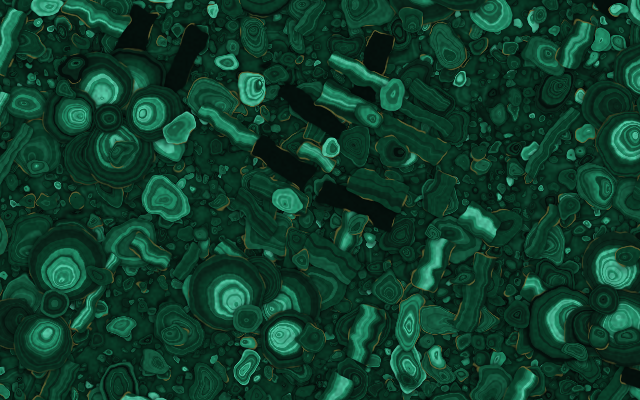
Write a WebGL 1 fragment shader that draws this texture.

```glsl
precision highp float;
// Polished malachite mosaic: banded nodules, slabs and rosettes of eccentric fans set in dark rubble.
uniform vec2 u_resolution;

const vec3 INK = vec3(0.015, 0.06, 0.045);
const vec3 DEEP = vec3(0.035, 0.145, 0.10);
const vec3 DARK = vec3(0.035, 0.23, 0.15);
const vec3 MID = vec3(0.08, 0.34, 0.24);
const vec3 GREEN = vec3(0.12, 0.52, 0.38);
const vec3 LIGHT = vec3(0.30, 0.72, 0.59);
const vec3 GOLD = vec3(0.42, 0.40, 0.20);
const vec2 SLAB_FIELD = vec2(0.84, 0.58);
const float EDGE = 0.0018;
const float TAU = 6.2831853;

float hash(vec2 p) {
  vec3 q = fract(p.xyx * 0.1031);
  q += dot(q, q.yzx + 33.33);
  return fract((q.x + q.y) * q.z);
}

vec2 hash2(vec2 p) { return vec2(hash(p), hash(p + 57.3)); }

float noise(vec2 p) {
  vec2 i = floor(p), f = fract(p);
  f *= f * (3.0 - 2.0 * f);
  return mix(mix(hash(i), hash(i + vec2(1, 0)), f.x),
             mix(hash(i + vec2(0, 1)), hash(i + vec2(1, 1)), f.x), f.y);
}

vec2 warp(vec2 p, float scale) { return vec2(noise(p * scale), noise(p * scale + 31.7)) - 0.5; }

vec2 turn(vec2 p, float a) {
  float c = cos(a), s = sin(a);
  return vec2(c * p.x + s * p.y, c * p.y - s * p.x);
}

// Tone 0..1 to the stone's colours
vec3 malachite(float tone) {
  vec3 c = mix(INK, DEEP, smoothstep(0.0, 0.12, tone));
  c = mix(c, DARK, smoothstep(0.14, 0.28, tone));
  c = mix(c, MID, smoothstep(0.34, 0.50, tone));
  c = mix(c, GREEN, smoothstep(0.54, 0.68, tone));
  return mix(c, LIGHT, smoothstep(0.70, 0.88, tone));
}

// Irregular stripes along t, centred on zero
float bands(float t, float count, float seed) {
  float broad = noise(vec2(t * count * 0.35, seed));
  float fine = noise(vec2(t * count, seed + 9.0));
  return 0.45 * broad + 0.55 * fine - 0.5;
}

// Ring parameter: 0 at the off-centre core, 1 on the rim of the disc
float ringPosition(vec2 q, vec2 core, float radius) {
  vec2 u = q - core;
  float len = length(u) + 1e-5;
  float b = dot(core, u / len);
  return len / (sqrt(b * b + radius * radius - dot(core, core)) - b);
}

float fanTone(float t, float count, float seed, float glow) {
  float b = bands(t, count, seed);
  float core = glow * (1.0 - smoothstep(0.52, 0.72, t));
  return mix(0.17 + 0.42 * b, 0.80 - 0.2 * t + 0.8 * b, core);
}

// Lays a chip over the stone below, with a dark seam and a broken gold vein
vec3 lay(vec3 below, vec3 chip, float d, float vein) {
  below *= 1.0 - 0.45 * exp(-max(d, 0.0) * 200.0);
  vec3 c = mix(below, chip, 1.0 - smoothstep(-EDGE, EDGE, d));
  return mix(c, GOLD, vein * (1.0 - smoothstep(0.0005, 0.003, abs(d))));
}

vec3 nodules(vec3 col, vec2 p, float cells, float density, float glowShare, float vein, float seed) {
  vec2 g = p * cells + 0.3 * warp(p, cells * 2.2);
  for (int j = -1; j <= 1; j++) for (int i = -1; i <= 1; i++) {
    vec2 cell = floor(g) + vec2(i, j);
    vec2 key = cell + seed, rnd = hash2(key), kind = hash2(key + 113.1);
    if (hash(key + 211.7) > density) continue;
    vec2 q = turn(g - cell - 0.2 - 0.6 * rnd, kind.x * TAU);
    q.y *= 1.0 + 0.7 * rnd.y;
    float radius = mix(0.32, 0.62, rnd.x);
    float t = ringPosition(q, vec2(0.5 * kind.y * radius, 0.0), radius);
    float glow = step(1.0 - glowShare, hash(key + 307.9));
    float plain = mix(0.2, 0.46, kind.x) + 0.65 * bands(t, 150.0 / cells, kind.y * 90.0);
    float tone = mix(plain, 0.68 + 0.85 * bands(t, 100.0 / cells, kind.x * 70.0), glow);
    col = lay(col, malachite(tone), (length(q) - radius) / cells, vein * step(0.5, kind.y));
  }
  return col;
}

vec3 slabs(vec3 col, vec2 p, float angle, float inField, float outField, float vein, float seed) {
  vec2 size = vec2(0.22, 0.07);
  vec2 r = turn(p, angle) + 0.014 * warp(p, 22.0);
  for (int j = -1; j <= 1; j++) for (int i = -1; i <= 1; i++) {
    vec2 cell = floor(r / size) + vec2(i, j);
    vec2 key = cell + seed, rnd = hash2(key), kind = hash2(key + 71.3);
    vec2 mid = (cell + 0.3 + 0.4 * rnd) * size;
    float field = 1.0 - smoothstep(0.22, 0.36, length(turn(mid, -angle) - SLAB_FIELD));
    if (hash(key + 19.9) > mix(outField, inField, field)) continue;
    vec2 q = turn(r - mid, 0.4 * (kind.x - 0.5));
    vec2 halfSize = vec2(mix(0.045, 0.11, rnd.y), mix(0.016, 0.036, kind.y));
    vec2 e = abs(q) - halfSize + 0.008;
    float d = length(max(e, 0.0)) + min(max(e.x, e.y), 0.0) - 0.008;
    float t = 0.5 + 0.5 * q.y / halfSize.y + 0.25 * (noise(vec2(q.x * 45.0, kind.x * 50.0)) - 0.5);
    float glow = step(0.6, rnd.x) * (1.0 - smoothstep(0.15, 0.38, abs(t - 0.4 - 0.2 * kind.x)));
    float black = step(rnd.x, 0.1);
    float tone = (0.3 + 0.6 * bands(t, 11.0, kind.y * 80.0) + 0.46 * glow) * (1.0 - black);
    col = lay(col, malachite(tone), d, vein * step(0.4, kind.x));
  }
  return col;
}

// Fans ringed round an eye, their bright cores facing inward
vec3 rosettes(vec3 col, vec2 p, float cells, float density, float vein, float seed) {
  for (int j = -1; j <= 1; j++) for (int i = -1; i <= 1; i++) {
    vec2 cell = floor(p * cells) + vec2(i, j);
    vec2 key = cell + seed, rnd = hash2(key);
    vec2 mid = (cell + 0.3 + 0.4 * rnd) / cells;
    float clear = smoothstep(0.22, 0.36, length(mid - SLAB_FIELD));
    vec2 q = p - mid;
    if (hash(key + 41.3) > density * clear || length(q) > 0.25) continue;
    for (int k = 0; k < 6; k++) {
      vec2 petal = hash2(key * 7.0 + float(k) * 13.7);
      if (petal.x < 0.18) continue;
      float a = (float(k) + rnd.x + 0.5 * petal.y) * TAU / 6.0;
      vec2 dir = vec2(cos(a), sin(a));
      float radius = mix(0.055, 0.1, petal.x);
      vec2 f = q - dir * mix(0.085, 0.125, petal.y);
      float t = ringPosition(f, -0.42 * radius * dir, radius);
      float tone = fanTone(t, 24.0, petal.y * 60.0, step(0.32, petal.x));
      col = lay(col, malachite(tone), length(f) - radius, vein * 0.5);
    }
    float eye = length(q) / 0.036;
    col = lay(col, malachite(0.28 + 0.7 * bands(eye, 9.0, rnd.y * 40.0)), length(q) - 0.036, 0.0);
  }
  return col;
}

void main() {
  vec2 p = gl_FragCoord.xy / u_resolution.y;
  vec2 w = p + 0.009 * warp(p, 28.0) + 0.004 * warp(p, 75.0);
  float vein = 0.8 * smoothstep(0.5, 0.75, noise(p * 38.0 + 5.0));

  // Ground and rubble
  float ground = noise(w * 6.0) + 0.5 * noise(w * 17.0);
  vec3 col = malachite(0.27 + 0.5 * bands(ground, 22.0, 3.0));
  col = nodules(col, w, 46.0, 0.6, 0.14, 0.0, 11.0);
  col = nodules(col, w, 23.0, 0.55, 0.16, vein, 37.0);

  // Larger pieces
  col = nodules(col, w, 8.5, 0.62, 0.14, vein, 83.0);
  col = slabs(col, w, 1.1, 0.1, 0.16, vein, 131.0);
  col = slabs(col, w, -0.55, 0.85, 0.06, vein, 173.0);
  col = rosettes(col, w, 2.2, 0.62, vein, 229.0);
  col = nodules(col, w, 15.0, 0.13, 0.35, vein, 271.0);

  // Mineral grain
  col *= 0.88 + 0.24 * noise(p * 150.0);
  gl_FragColor = vec4(col, 1.0);
}
```
